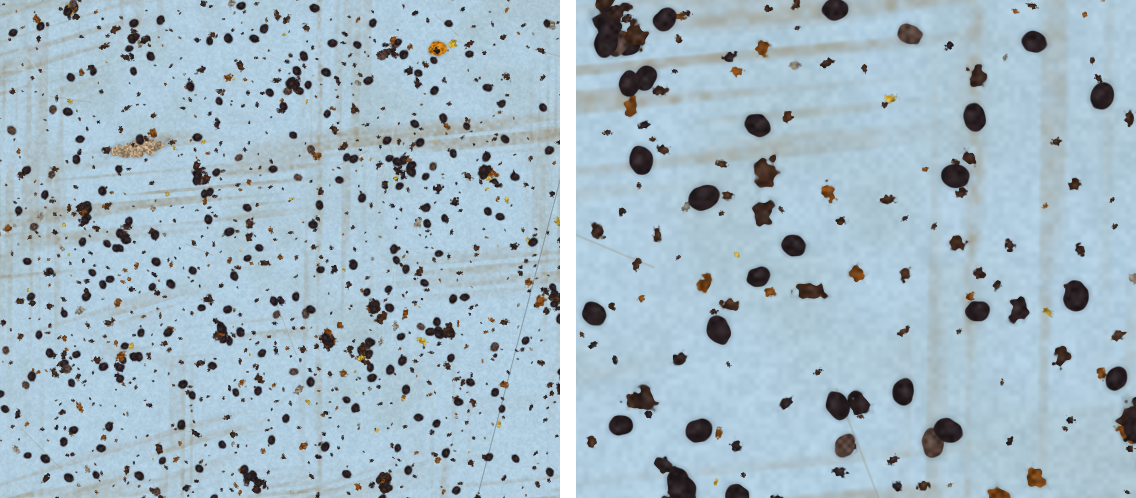
Left: the whole. Right: its middle third, enlarged.
A Shadertoy shader for this texture:

```glsl
const vec3 BOARD = vec3(0.695, 0.808, 0.882);
const vec3 DULL = vec3(0.65, 0.735, 0.755);
const vec3 TAN = vec3(0.61, 0.56, 0.46);
const vec3 SEED = vec3(0.15, 0.115, 0.125);
const vec3 BROWN = vec3(0.25, 0.16, 0.11);
const vec3 AMBER = vec3(0.48, 0.27, 0.09);
const vec3 YELLOW = vec3(0.74, 0.61, 0.20);
const vec3 HUSK = vec3(0.55, 0.51, 0.45);

vec3 hash3(vec2 p) {
    vec3 q = fract(vec3(p.xyx) * vec3(0.1031, 0.1030, 0.0973));
    q += dot(q, q.yxz + 33.33);
    return fract((q.xxy + q.yzz) * q.zyx);
}

float noise(vec2 p) {
    vec2 i = floor(p), f = fract(p);
    f = f * f * (3.0 - 2.0 * f);
    float low = mix(hash3(i).x, hash3(i + vec2(1, 0)).x, f.x);
    float high = mix(hash3(i + vec2(0, 1)).x, hash3(i + 1.0).x, f.x);
    return mix(low, high, f.y);
}

vec2 turn(vec2 p, float angle) {
    float c = cos(angle), s = sin(angle);
    return vec2(c * p.x + s * p.y, c * p.y - s * p.x);
}

// Faint bundles of broken parallel lines
float streaks(vec2 p, float angle, float salt) {
    vec2 q = turn(p, angle) + salt;
    float band = smoothstep(0.5, 0.88, noise(q * vec2(1.8, 11.0)));
    float line = smoothstep(0.42, 0.85, noise(q * vec2(5.0, 120.0)));
    return band * line * (0.35 + 0.9 * noise(q * 140.0));
}

float scratch(vec2 p, vec2 a, vec2 b, float width) {
    vec2 ab = b - a;
    float t = clamp(dot(p - a, ab) / dot(ab, ab), 0.0, 1.0);
    float d = length(p - a - ab * t);
    return 1.0 - smoothstep(width * 0.3, width + 0.7 / iResolution.y, d);
}

// One mottled oval; roughness breaks up its outline
void grain(inout vec3 col, vec2 d, vec2 radii, float angle, float rough, float salt, vec3 tint) {
    if (length(d) > 1.9 * radii.x) return;
    vec2 q = turn(d, angle);
    float wobble = noise(q / radii.y * 1.5 + salt) - 0.5;
    float r = length(q / radii) + rough * wobble;
    float edge = 0.9 / (iResolution.y * radii.y);
    float mask = 1.0 - smoothstep(1.0 - edge, 1.0 + edge, r);
    float mottle = noise(d * 330.0 + salt * 3.0);
    float sheen = 1.0 - smoothstep(0.0, 0.75, length(q / radii - vec2(0.1, 0.25)));
    vec3 body = tint * (0.62 + 0.65 * mottle) + 0.07 * sheen;
    col *= 1.0 - 0.12 * (1.0 - smoothstep(0.9, 1.5, r));
    col = mix(col, body, mask);
}

vec3 crumbTint(float pick) {
    if (pick > 0.955) return YELLOW;
    if (pick > 0.91) return HUSK;
    return pick > 0.76 ? AMBER : mix(SEED, BROWN, smoothstep(0.0, 0.6, pick));
}

void seed(inout vec3 col, vec2 d, vec3 rnd) {
    vec3 tint = rnd.z > 0.9 ? vec3(0.32, 0.25, 0.22) : SEED;
    vec2 radii = vec2(0.0094, 0.0076) * (0.84 + 0.25 * rnd.y);
    grain(col, d, radii, rnd.x * 6.28, 0.18, rnd.z * 50.0, tint);
}

void crumb(inout vec3 col, vec2 d, float size, vec3 rnd) {
    float s = size * (0.55 + 0.8 * rnd.y * rnd.y);
    vec2 radii = s * vec2(1.25, 0.65 + 0.4 * rnd.x);
    grain(col, d, radii, rnd.x * 40.0, 0.9, rnd.y * 70.0, crumbTint(rnd.z));
}

// Litter is thicker toward the lower middle
float density(vec2 p) {
    float middle = 1.0 - smoothstep(0.15, 0.75, length((p - vec2(0.62, 0.36)) * vec2(0.9, 0.8)));
    return 0.4 + 0.5 * middle + 0.6 * (noise(p * 7.0) - 0.35);
}

// kind 0: seeds, 1: crumbs, 2: clumps of both
void scatter(inout vec3 col, vec2 p, float cell, float share, float size, int kind) {
    float salt = 17.0 + 31.0 * float(kind) + 900.0 * size;
    for (int k = 0; k < 9; k++) {
        vec2 id = floor(p / cell) + vec2(k % 3 - 1, k / 3 - 1);
        vec3 place = hash3(id + salt);
        vec2 d = p - (id + place.xy) * cell;
        if (place.z > share * density(p - d)) continue;
        vec3 rnd = hash3(id + salt + 71.0);
        if (kind == 0) seed(col, d, rnd);
        if (kind == 1) crumb(col, d, size, rnd);
        if (kind != 2 || length(d) > 0.09) continue;
        for (int n = 0; n < 11; n++) {
            vec3 a = hash3(id * 13.0 + float(n) * 7.3 + salt);
            vec3 b = hash3(id * 5.0 + float(n) * 3.7 + 200.0);
            vec2 offset = turn(vec2(size * (0.2 + a.x * a.x * 1.6), 0.0), a.y * 6.28);
            if (a.z > 0.62) seed(col, d - offset, b);
            else crumb(col, d - offset, 0.0075, b);
        }
    }
}

void mainImage(out vec4 fragColor, in vec2 fragCoord) {
    vec2 p = fragCoord / iResolution.y;

    // Painted board with fine tooth and dull patches
    float patches = noise(p * 4.0 + 3.0) * 0.6 + noise(p * 19.0) * 0.4;
    float dull = smoothstep(0.5, 0.9, patches + 0.16 * p.y);
    vec3 col = mix(BOARD, DULL, 0.5 * dull);
    col += 0.05 * (noise(p * 270.0) - 0.5) + 0.035 * (noise(p * 120.0 + 9.0) - 0.5);

    // Sandy stains, a vertical seam and thin scratches
    float corner = 1.0 - smoothstep(0.1, 0.45, length(p - vec2(0.0, 0.25)));
    float stain = 0.55 * streaks(p, 0.09, 4.0) + 0.4 * streaks(p, 0.3, 23.0);
    stain += 0.3 * streaks(p, 1.56, 41.0) + 0.8 * corner * streaks(p + 0.05 * p.x * p.x, -0.25, 60.0);
    float seam = exp(-pow((p.x - 0.637 - 0.008 * noise(p.yy * 9.0)) / 0.005, 2.0));
    stain += seam * 0.7 * noise(p * 150.0) * smoothstep(0.2, 0.7, noise(p.yy * 6.0 + 2.0));
    col = mix(col, TAN, clamp(stain, 0.0, 0.75));
    for (int n = 0; n < 18; n++) {
        vec3 h = hash3(vec2(float(n), 8.0));
        vec2 start = h.xy * vec2(1.12, 1.0);
        vec2 reach = turn(vec2(0.05 + 0.2 * h.z, 0.0), h.x * 20.0);
        vec3 ink = h.z > 0.5 ? vec3(0.79, 0.87, 0.91) : TAN;
        col = mix(col, ink, 0.3 * scratch(p, start, start + reach, 0.0008));
    }
    col = mix(col, vec3(0.42, 0.45, 0.46), 0.5 * scratch(p, vec2(0.958, 0.0), vec2(1.125, 0.64), 0.0007));

    // Dry flake and amber bead
    grain(col, p - vec2(0.28, 0.702), vec2(0.058, 0.015), 0.17, 0.7, 5.0, vec3(0.68, 0.59, 0.48));
    grain(col, p - vec2(0.88, 0.902), vec2(0.018, 0.0145), 0.1, 0.35, 8.0, vec3(0.76, 0.47, 0.07));

    // Litter from dust to clumps
    scatter(col, p, 0.024, 0.42, 0.0026, 1);
    scatter(col, p, 0.042, 0.75, 0.0058, 1);
    scatter(col, p, 0.062, 0.78, 0.009, 0);
    scatter(col, p, 0.17, 0.72, 0.022, 2);

    fragColor = vec4(clamp(col, 0.0, 1.0), 1.0);
}
```
